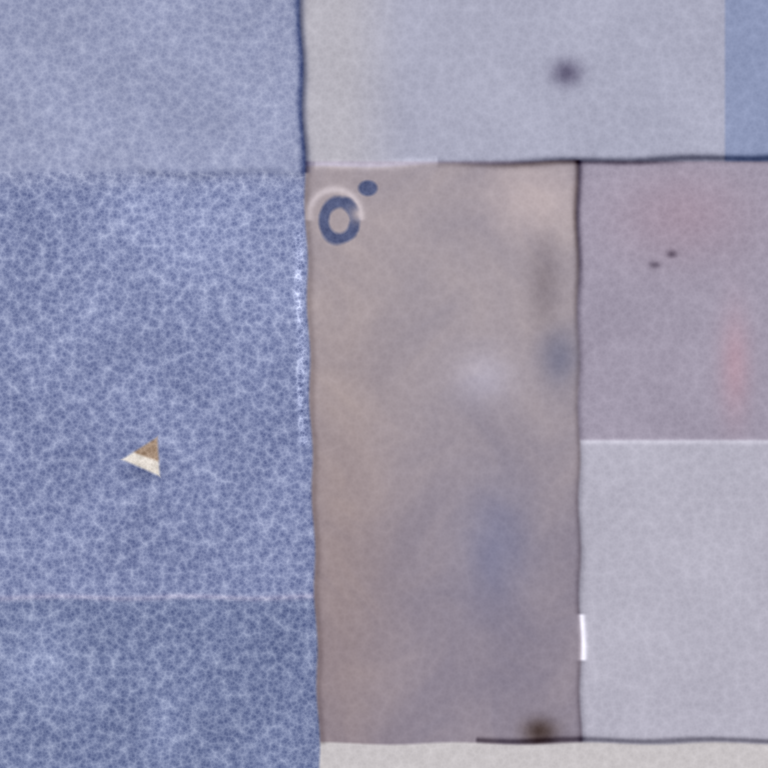
A Shadertoy shader for this texture:

```glsl
const float EDGE = 0.0028;

vec2 hash2(vec2 p) {
    vec3 q = fract(vec3(p.xyx) * vec3(0.1031, 0.1030, 0.0973));
    q += dot(q, q.yzx + 33.33);
    return fract((q.xx + q.yz) * q.zy);
}

// Distance to the nearest scattered cell point, roughly centred on zero
float cellular(vec2 p) {
    vec2 cell = floor(p), f = fract(p);
    float nearest = 2.0;
    for (int y = -1; y <= 1; y++)
        for (int x = -1; x <= 1; x++) {
            vec2 o = vec2(x, y);
            vec2 d = o + hash2(cell + o) - f;
            nearest = min(nearest, dot(d, d));
        }
    return sqrt(nearest) - 0.48;
}

float grain(vec2 p, float scale) {
    float sum = 0.0, weight = 0.55;
    for (int i = 0; i < 3; i++) {
        sum += weight * cellular(p * scale + float(i) * 17.3);
        p = mat2(0.8, 0.6, -0.6, 0.8) * p;
        scale *= 1.8;
        weight *= 0.7;
    }
    return sum;
}

// Layered warped sines for broad mottling
float mottle(vec2 p) {
    float sum = 0.0, weight = 0.5;
    for (int i = 0; i < 5; i++) {
        p += 0.55 * sin(p.yx * 1.3 + float(i) * 2.1);
        sum += weight * sin(p.x) * cos(p.y);
        p = mat2(1.3, 1.1, -1.1, 1.3) * p;
        weight *= 0.65;
    }
    return sum;
}

float above(float v, float limit) { return smoothstep(limit - EDGE, limit + EDGE, v); }
float within(float v, float lo, float hi) { return above(v, lo) * (1.0 - above(v, hi)); }
float line(float d, float width) { return exp(-d * d / (width * width)); }
float blob(vec2 p, vec2 centre, vec2 radius) {
    vec2 d = (p - centre) / radius;
    return exp(-dot(d, d));
}
float fill(float d) { return 1.0 - smoothstep(-EDGE, EDGE, d); }

// Signed distance to a triangle with counter-clockwise corners
float halfPlane(vec2 p, vec2 a, vec2 b) {
    vec2 e = normalize(b - a);
    return dot(p - a, vec2(e.y, -e.x));
}
float triangle(vec2 p, vec2 a, vec2 b, vec2 c) {
    return max(halfPlane(p, a, b), max(halfPlane(p, b, c), halfPlane(p, c, a)));
}

vec3 blueStone(vec2 p, float fine, float broad) {
    vec3 col = mix(vec3(0.49, 0.53, 0.67), vec3(0.535, 0.57, 0.715), above(p.y, 0.222));
    col = mix(col, vec3(0.605, 0.63, 0.75), smoothstep(0.74, 0.79, p.y));
    col += 0.06 * blob(p, vec2(0.28, 0.69), vec2(0.16, 0.10));
    col += 0.10 * blob(p, vec2(0.06, 0.13), vec2(0.06, 0.05));
    col += 0.08 * blob(p, vec2(0.21, 0.04), vec2(0.03, 0.05));
    float rough = mix(0.34, 0.18, above(p.y, 0.776));
    return col + rough * fine * vec3(1.0, 0.97, 0.82) + 0.035 * broad;
}

vec3 brownStone(vec2 p, float fine, float broad) {
    vec3 col = mix(vec3(0.565, 0.53, 0.585), vec3(0.645, 0.605, 0.635), smoothstep(0.1, 0.65, p.y));
    col += vec3(0.035, 0.01, -0.03) * blob(p, vec2(0.44, 0.25), vec2(0.07, 0.35));
    col += vec3(0.09, 0.075, 0.06) * blob(p, vec2(0.70, 0.74), vec2(0.07, 0.05));
    col += vec3(0.07, 0.08, 0.10) * blob(p, vec2(0.63, 0.51), vec2(0.04, 0.035));
    col -= vec3(0.13, 0.10, 0.06) * blob(p, vec2(0.728, 0.535), vec2(0.025, 0.035));
    col -= 0.09 * blob(p, vec2(0.709, 0.63), vec2(0.02, 0.06));
    col -= vec3(0.08, 0.05, 0.0) * blob(p, vec2(0.645, 0.29), vec2(0.045, 0.08));
    col -= vec3(0.26, 0.28, 0.34) * blob(p, vec2(0.703, 0.048), vec2(0.021, 0.016));
    return col + 0.055 * fine + broad * vec3(0.035, 0.03, 0.02);
}

vec3 paleStone(vec2 p, float fine, float broad) {
    vec3 top = mix(vec3(0.72, 0.71, 0.75), vec3(0.675, 0.68, 0.76), smoothstep(0.44, 0.54, p.x));
    top = mix(top, vec3(0.56, 0.60, 0.73), above(p.x, 0.944));
    top -= vec3(0.27, 0.29, 0.27) * blob(p, vec2(0.738, 0.905), vec2(0.019, 0.016));
    vec3 rosy = vec3(0.635, 0.605, 0.675);
    rosy += vec3(0.06, -0.01, -0.02) * blob(p, vec2(0.957, 0.525), vec2(0.02, 0.07));
    rosy += vec3(0.02, -0.015, -0.02) * blob(p, vec2(0.89, 0.72), vec2(0.09, 0.06));
    for (int i = 0; i < 2; i++)
        rosy -= 0.22 * blob(p, vec2(0.852, 0.655) + float(i) * vec2(0.023, 0.014), vec2(0.007, 0.005));
    vec3 col = mix(vec3(0.715, 0.705, 0.765), rosy, above(p.y, 0.427));
    col = mix(col, top, above(p.y, 0.79));
    return col + 0.075 * fine + 0.022 * broad;
}

void mainImage(out vec4 fragColor, in vec2 fragCoord) {
    vec2 p = fragCoord / iResolution.xy;
    float fine = grain(p, 75.0), broad = mottle(p * 22.0);
    float wobble = 0.0015 * sin(p.x * 37.0 + p.y * 51.0);
    float left = p.x - 0.391 - 0.025 * (1.0 - p.y) + wobble;
    float middle = p.x - 0.752 - 0.006 * (0.78 - p.y) + wobble;
    float ledge = p.y - 0.782 - 0.022 * (p.x - 0.4) + wobble;
    float base = p.y - 0.032 + wobble;
    float right = above(left, 0.0), lower = 1.0 - above(ledge, 0.0);

    // Slabs
    vec3 col = mix(brownStone(p, fine, broad), paleStone(p, fine, broad), max(above(middle, 0.0), 1.0 - lower));
    col = mix(col, vec3(0.79, 0.77, 0.78) + 0.08 * fine, 1.0 - above(base, 0.0));
    col = mix(blueStone(p, fine, broad), col, right);

    // Joints and worn rims
    col -= vec3(0.34, 0.32, 0.27) * line(left, 0.006) * above(p.y, 0.775);
    col += 0.17 * line(left + 0.011, 0.006) * within(p.y, 0.42, 0.70) * (0.7 + 2.0 * fine);
    col -= 0.09 * line(left - 0.003, 0.005) * within(p.y, 0.03, 0.775);
    col -= vec3(0.33) * line(ledge, 0.005) * right * smoothstep(0.48, 0.76, p.x);
    col += 0.13 * line(ledge - 0.002, 0.006) * within(p.x, 0.41, 0.57);
    float upright = lower * above(base, 0.0);
    col -= 0.30 * line(middle, 0.005) * upright * mix(0.4, 1.0, smoothstep(0.55, 0.72, p.y));
    col += 0.38 * line(middle - 0.002, 0.005) * within(p.y, 0.14, 0.20);
    col -= 0.26 * line(base - 0.004, 0.004) * within(p.x, 0.62, 1.1);
    col += 0.08 * line(p.y - 0.425, 0.004) * above(middle, 0.0);
    col += vec3(0.12, 0.09, 0.07) * line(p.y - 0.222 - wobble, 0.004) * (1.0 - right);
    col -= 0.07 * line(p.y - 0.774 - 2.0 * wobble, 0.006) * (1.0 - right) * above(p.x, 0.18);

    // Open ring stain with a separate dot
    vec2 q = p - vec2(0.442, 0.713);
    float ring = abs(length(q * vec2(1.0, 0.85)) - 0.020) - 0.0085 + 0.004 * broad;
    float gap = blob(q, vec2(0.027, 0.008), vec2(0.014, 0.011));
    float dotStain = length((p - vec2(0.479, 0.755)) * vec2(0.9, 1.1)) - 0.011;
    col += 0.14 * line(length(q - vec2(-0.006, 0.006)) - 0.034, 0.005) * above(q.y, 0.0) * right;
    col = mix(col, vec3(0.30, 0.34, 0.49) + 0.12 * fine, 0.9 * max(fill(ring) * (1.0 - gap), fill(dotStain)));

    // Pebble with a lit face and a shaded face
    float pebble = triangle(p, vec2(0.163, 0.402), vec2(0.206, 0.383), vec2(0.203, 0.427)) - 0.002;
    vec3 stone = mix(vec3(0.90, 0.87, 0.84), vec3(0.66, 0.57, 0.50), above(p.y + 0.35 * (p.x - 0.19), 0.405));
    col -= 0.13 * blob(p, vec2(0.188, 0.384), vec2(0.025, 0.010));
    col = mix(col, stone + 0.25 * fine, fill(pebble));
    fragColor = vec4(clamp(col, 0.0, 1.0), 1.0);
}
```
